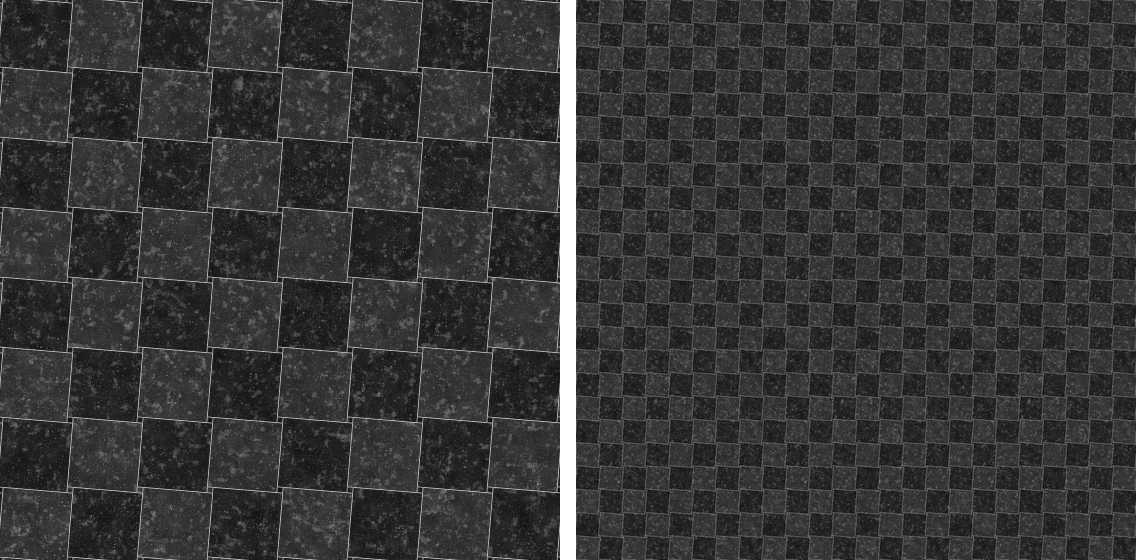
Left: one tile. Right: repeated 3 by 3.
Give the GLSL for this texture, as a Shadertoy shader.

```glsl
// Checkered stone floor: 8 x 8 slightly turned square slabs, light and dark by turns,
// with a small dark square in each gap and thin pale joints. Every slab gets its own
// clouds, veins and specks, seeded by its wrapped cell number so the floor tiles.

const float REPEATS = 8.0;
const vec2 TILT = vec2(12.0, 1.0) / sqrt(145.0);  // cosine and sine of the slab turn
const float JOINT_HALF_WIDTH = 0.0052;
const vec3 JOINT_COLOR = vec3(0.82);
const float LIGHT_STONE = 0.192;
const float DARK_STONE = 0.122;
const float GAP_STONE = 0.075;

float hash(vec2 p) {
    vec3 h = fract(vec3(p.xyx) * 0.1031);
    h += dot(h, h.yzx + 33.33);
    return fract((h.x + h.y) * h.z);
}

float noise(vec2 p) {
    vec2 i = floor(p), f = fract(p);
    f = f * f * (3.0 - 2.0 * f);
    float low = mix(hash(i), hash(i + vec2(1, 0)), f.x);
    float high = mix(hash(i + vec2(0, 1)), hash(i + vec2(1, 1)), f.x);
    return mix(low, high, f.y);
}

float fbm(vec2 p) {
    float sum = 0.0, weight = 0.533;
    for (int i = 0; i < 4; i++) {
        sum += weight * noise(p);
        p = mat2(1.6, 1.2, -1.2, 1.6) * p + 7.3;
        weight *= 0.5;
    }
    return sum;
}

// Thin crooked lines that fade in and out
float veins(vec2 p, float scale) {
    vec2 bend = vec2(fbm(p * 6.0), fbm(p * 6.0 + 41.0)) - 0.5;
    float line = exp(-abs(fbm(p * scale + bend * 1.4) - 0.5) * 55.0);
    return line * smoothstep(0.38, 0.72, noise(p * 5.0 + 19.0));
}

// Scattered round grains of mixed size; the larger ones are hollow
float specks(vec2 p, float scale, float density, float pixel) {
    vec2 g = p * scale, cell = floor(g);
    float present = step(1.0 - density, hash(cell + 3.7));
    float size = hash(cell + 11.3);
    vec2 center = 0.3 + 0.4 * vec2(hash(cell + 23.1), hash(cell + 37.9));
    float radius = mix(0.09, 0.27, size * size);
    float soft = pixel * scale * 0.6;
    float d = length(fract(g) - center);
    float disc = 1.0 - smoothstep(radius - soft, radius + soft, d);
    float hollow = 1.0 - smoothstep(0.0, radius * 0.7, d);
    return present * disc * (1.0 - 0.6 * hollow * step(0.75, size)) * (0.35 + 0.65 * hash(cell + 53.3));
}

float stone(vec2 q, vec2 seed, float base, float pixel) {
    vec2 p = q + seed * 5.0 + 3.0;
    float cloud = fbm(p * 5.0) - 0.5;
    float grain = noise(p * 60.0) - 0.5;
    float crust = smoothstep(0.58, 0.8, fbm(p * 13.0 + 5.0));
    float patches = smoothstep(0.3, 0.7, noise(p * 4.0 + 29.0));
    float shade = base + 0.09 * cloud + 0.05 * grain + 0.16 * crust;
    shade += 0.13 * veins(p, 3.5) + 0.08 * veins(p + 2.3, 6.0);
    shade += (0.12 + 0.2 * patches) * specks(p, 21.0, 0.26, pixel);
    shade += 0.22 * specks(p + 1.7, 37.0, 0.16, pixel);
    return max(shade, 0.04);
}

vec2 turn(vec2 p, vec2 cs) {
    return vec2(cs.x * p.x - cs.y * p.y, cs.y * p.x + cs.x * p.y);
}

void mainImage(out vec4 fragColor, in vec2 fragCoord) {
    vec2 p = fragCoord / iResolution.xy * REPEATS;
    float pixel = REPEATS / iResolution.y;

    // Nearest slab: signed distance, local position and cell number
    float edge = 10.0;
    vec2 local = vec2(0.0), id = vec2(0.0);
    for (int j = -1; j <= 1; j++) {
        for (int i = -1; i <= 1; i++) {
            vec2 cell = floor(p) + vec2(i, j);
            vec2 q = turn(p - cell - 0.5, TILT);
            float d = max(abs(q.x), abs(q.y)) - 0.5 * TILT.x;
            if (d < edge) {
                edge = d;
                local = q;
                id = cell;
            }
        }
    }

    // Slab shade by checkerboard, or the small square between slabs
    float base = mix(LIGHT_STONE, DARK_STONE, mod(id.x + id.y, 2.0));
    if (edge > 0.0) {
        id = floor(p + 0.5);
        local = p - id;
        base = GAP_STONE;
    }
    vec3 color = vec3(stone(local, mod(id, REPEATS), base, pixel));

    // Pale joints
    float joint = clamp(0.5 + (JOINT_HALF_WIDTH - abs(edge)) / pixel, 0.0, 1.0);
    fragColor = vec4(mix(color, JOINT_COLOR, joint), 1.0);
}
```
